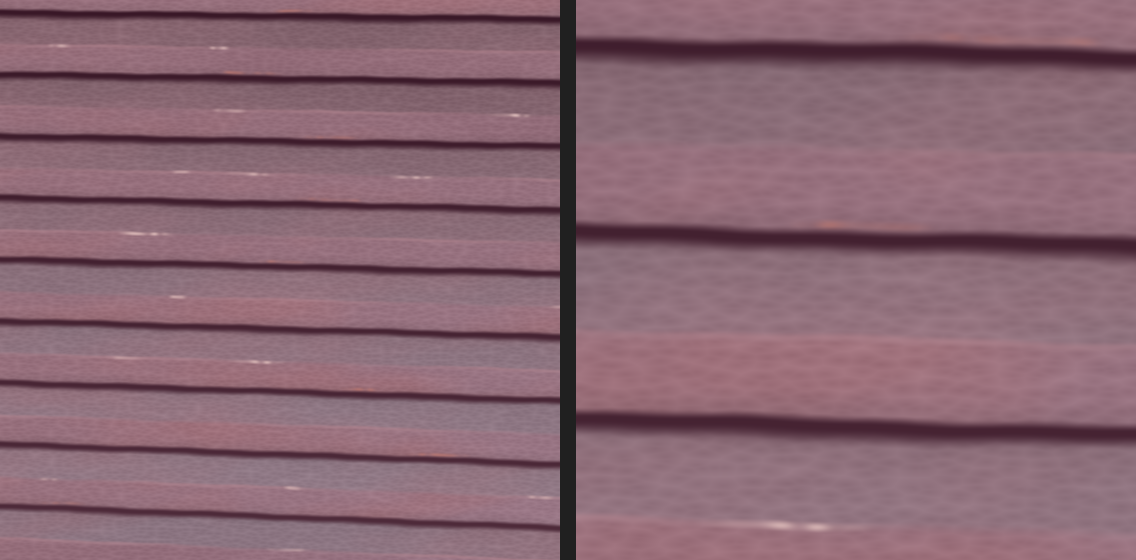
Left: the whole. Right: its middle third, enlarged.
Reproduce this texture procedurally as a Shadertoy shader.

```glsl
// Weathered mauve lap siding: nine slightly sloping shadow gaps, ridged boards and worn paint.

float hash(vec2 p) {
    p = fract(p * vec2(0.1031, 0.1137));
    p += dot(p, p.yx + 33.33);
    return fract((p.x + p.y) * p.x * 17.0 + p.y * 7.0);
}

// Cellular noise: distance to the nearest scattered point
float cells(vec2 p) {
    vec2 id = floor(p);
    float nearest = 2.0;
    for (int j = -1; j <= 1; j++)
    for (int i = -1; i <= 1; i++) {
        vec2 c = id + vec2(i, j);
        vec2 point = c + vec2(hash(c + 11.0), hash(c + 47.0));
        nearest = min(nearest, length(p - point));
    }
    return nearest;
}

// Layered sines, about -1 to 1
float blotches(vec2 p) {
    float sum = 0.0, amp = 0.5;
    for (int i = 0; i < 4; i++) {
        sum += amp * sin(p.x + 1.7 * sin(p.y)) * cos(p.y - 0.8 * sin(p.x * 0.7));
        p = mat2(1.5, 0.7, -0.9, 1.7) * p + 2.3;
        amp *= 0.55;
    }
    return sum;
}

// Scattered horizontal scratches along one board
float scratches(float x, float row, float density, float seed) {
    float sum = 0.0;
    float id = floor(x * 7.0);
    for (int i = -1; i <= 1; i++) {
        vec2 c = vec2(id + float(i) + seed, row * 3.0 + seed);
        float centre = (id + float(i) + hash(c + 5.0)) / 7.0;
        float halfLength = mix(0.015, 0.065, hash(c + 19.0));
        float present = step(1.0 - density, hash(c + 31.0));
        sum += present * smoothstep(1.0, 0.3, abs(x - centre) / halfLength) * mix(0.4, 1.0, hash(c + 63.0));
    }
    float breaks = 0.65 + 0.35 * sin(x * 170.0 + row * 4.0 + 2.0 * sin(x * 67.0));
    return min(sum, 1.0) * breaks;
}

void mainImage(out vec4 fragColor, in vec2 fragCoord) {
    vec2 uv = fragCoord / iResolution.xy;
    float down = 1.0 - uv.y;

    // Board coordinates: spacing widens a little to the right
    float pitch = mix(0.1101, 0.1136, uv.x);
    float wobble = 0.0007 * sin(uv.x * 23.0 + down * 40.0) + 0.0004 * sin(uv.x * 71.0 + down * 90.0);
    float board = (down - mix(0.0225, 0.034, uv.x) + wobble) / pitch;
    float row = floor(board);
    float f = board - row;
    float gap = fract(board + 0.5) - 0.5;
    float px = 1.0 / (iResolution.y * pitch);
    float tone = hash(vec2(row + 4.0, 8.0)) - 0.5;

    // Greyish upper face and pinker lower face
    float patches = blotches(vec2(uv.x * 5.0 + row * 2.7, down * 13.0));
    vec3 upper = mix(vec3(0.535, 0.410, 0.450), vec3(0.570, 0.480, 0.530), smoothstep(0.05, 0.85, down));
    upper = mix(upper, vec3(0.58, 0.42, 0.465), clamp(0.2 + 0.6 * patches, 0.0, 0.6));
    vec3 lower = mix(vec3(0.595, 0.440, 0.490), vec3(0.605, 0.470, 0.530), uv.x * down);
    lower = mix(lower, vec3(0.61, 0.415, 0.450), clamp(patches + tone * 0.5, 0.0, 0.7));
    float ridge = 0.53 + 0.02 * tone;
    vec3 color = mix(upper, lower, smoothstep(ridge - 0.04, ridge + 0.04, f));
    color += 0.025 * tone + 0.02 * patches;

    // Soft shade below each gap and at each lower edge
    color *= 1.0 - 0.10 * exp(-f * 9.0) - 0.07 * smoothstep(0.78, 1.0, f);

    // Fine wood grain and faint long streaks
    color += 0.05 * (cells(vec2(uv.x * 65.0, down * 170.0)) - 0.48);
    color += 0.025 * (cells(vec2(uv.x * 9.0, board * 14.0)) - 0.48);

    // Ridge glint with bare scratches
    float ridgeLine = smoothstep(0.03 + px, 0.0, abs(f - ridge));
    float glint = 0.25 + 0.2 * sin(uv.x * 9.0 + row * 2.4);
    color = mix(color, vec3(0.72, 0.53, 0.57), ridgeLine * glint);
    float bare = scratches(uv.x, row, 0.24, 3.0);
    color = mix(color, vec3(0.87, 0.74, 0.73), ridgeLine * bare * 0.9);

    // Reddish chips on the lower edge
    float edgeLine = smoothstep(0.035 + px, 0.0, abs(f - 0.925));
    color = mix(color, vec3(0.73, 0.46, 0.43), edgeLine * scratches(uv.x, row, 0.14, 29.0) * 0.75);

    // Dark gap: crisp above, fading below, heavier toward the top
    float weight = mix(1.15, 0.85, down) * (1.0 + 0.12 * sin(uv.x * 12.0 + row * 3.0));
    float shadow = smoothstep(-0.065 - px, -0.01, gap) * (1.0 - smoothstep(0.005, 0.105 * weight + px, gap));
    vec3 gapColor = mix(vec3(0.22, 0.09, 0.15), vec3(0.31, 0.17, 0.23), down);
    color = mix(color, gapColor, shadow);

    fragColor = vec4(clamp(color, 0.0, 1.0), 1.0);
}
```
